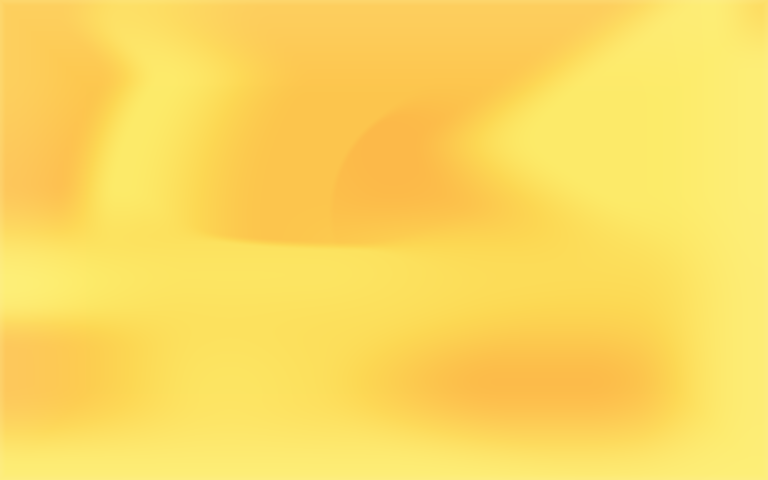
A WebGL 1 fragment shader for this background:

```glsl
precision highp float;
// Soft golden background: orange veils folded around pale yellow ribbons.

#define PALE   vec3(0.99, 0.935, 0.43)
#define GOLD   vec3(0.99, 0.845, 0.325)
#define ORANGE vec3(0.99, 0.725, 0.285)
#define HAZE   vec3(1.0, 0.93, 0.60)
#define ASPECT 1.6
#define WING_TIP   vec2(0.99, 0.70)
#define DOME_CENTER vec2(0.93, 0.555)
#define DOME_RADIUS 0.24
#define LEAF_CENTER vec2(0.64, 0.20)

uniform vec2 u_resolution;

// Smooth descent from one to zero between a and b.
float fall(float a, float b, float x) {
    return 1.0 - smoothstep(a, b, x);
}

float bell(float x, float center, float width) {
    float t = (x - center) / width;
    return exp(-t * t);
}

// Upper veil: left glow, bright ribbon, domed glow and right wing.
float upperHeat(vec2 p) {
    float top = smoothstep(0.82, 1.0, p.y);
    float bend = p.y - 0.55;
    float ribbonX = 0.26 + 1.2 * bend * bend - 0.22 * top;
    float floorHeat = mix(0.08, 0.38, top);

    float gold = smoothstep(-0.01, 0.30, p.x - ribbonX);
    float heat = mix(floorHeat, 0.78, gold);
    float glow = smoothstep(0.02, 0.15, ribbonX - p.x);
    heat = mix(heat, mix(0.95, 0.75, smoothstep(0.6, 0.85, p.y)), glow);

    // The dome has a crisp outer rim and fades inward.
    float rim = DOME_RADIUS - length(p - DOME_CENTER);
    float rimSoft = 0.008 + 0.05 * smoothstep(0.78, 0.95, p.x);
    float dome = smoothstep(-rimSoft, rimSoft, rim);
    heat += 0.24 * dome * bell(length(p - vec2(0.82, 0.68)), 0.0, 0.18);

    // Cool the veil toward its lower right.
    float lowered = fall(0.42, 0.60, p.y) * smoothstep(0.55, 0.90, p.x);
    heat = mix(heat, 0.40, lowered);

    // The wing opens to the right from a rounded tip.
    float spread = 1.45 * (p.y - WING_TIP.y);
    float edge = WING_TIP.x + sqrt(spread * spread + 0.0036) - 0.06;
    float wingSoft = mix(0.20, 0.11, smoothstep(0.52, 0.82, p.y));
    float wing = smoothstep(-wingSoft, wingSoft, p.x - edge);
    return mix(heat, 0.08, wing);
}

// Lower field: bright band, left ember and a leaf-shaped glow.
float lowerHeat(vec2 p) {
    float band = bell(p.y, 0.43, 0.09);
    float heat = 0.35 - 0.15 * band * fall(0.65, 1.05, p.x);
    heat -= 0.22 * bell(p.y, 0.40, 0.07) * fall(0.0, 0.40, p.x);
    heat -= 0.15 * bell(p.x, 0.48, 0.18) * bell(p.y, 0.19, 0.13);
    heat *= smoothstep(-0.02, 0.17, p.y);

    float ember = fall(-0.05, 0.42, p.x);
    ember *= fall(0.27, 0.37, p.y) * smoothstep(0.03, 0.20, p.y);
    heat = mix(heat, 0.95, ember);

    float rise = p.y - LEAF_CENTER.y;
    float leaf = smoothstep(0.0, 0.40, p.x - LEAF_CENTER.x - 6.0 * rise * rise);
    leaf *= bell(p.y, LEAF_CENTER.y, 0.125) * fall(1.22, 1.56, p.x);
    return mix(heat, 0.96, leaf);
}

vec3 warmRamp(float heat) {
    vec3 color = mix(PALE, GOLD, clamp(heat * 2.2, 0.0, 1.0));
    return mix(color, ORANGE, clamp((heat - 0.45) / 0.55, 0.0, 1.0));
}

void main() {
    vec2 uv = gl_FragCoord.xy / u_resolution;
    vec2 p = vec2(uv.x * ASPECT, uv.y);

    // The fold is crisp in the middle and soft at both ends.
    float foldY = 0.483 + 0.4 * exp(-6.5 * max(p.x, 0.30));
    float foldSoft = 0.011 + 0.07 * fall(0.20, 0.47, p.x)
                   + 0.11 * smoothstep(0.75, 1.10, p.x);
    float fold = smoothstep(foldY - foldSoft, foldY + foldSoft, p.y);
    float heat = mix(lowerHeat(p), upperHeat(p), fold);

    // Brighten the right side, leaving a warm upper corner.
    heat *= 1.0 - 0.85 * smoothstep(1.32, 1.58, p.x);
    heat += 0.45 * smoothstep(1.48, 1.60, p.x) * smoothstep(0.85, 1.0, p.y);
    vec3 color = warmRamp(heat);

    // Milky haze near the borders.
    float side = min(p.x, ASPECT - p.x);
    float border = min(side, min(p.y, 1.0 - p.y));
    float haze = 0.22 * fall(0.0, 0.22, border) + 0.18 * fall(0.0, 0.014, border);
    gl_FragColor = vec4(mix(color, HAZE, haze), 1.0);
}
```
